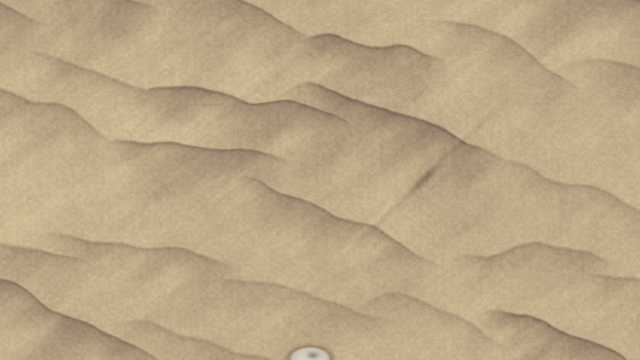
Give the GLSL for this texture, as a WebGL 2 fragment shader.

```glsl
#version 300 es
precision highp float;
// Wind-blown sand: arched ripple crests scattered on a sheared, jittered grid.
// Each crest has a crisp dark rim and a shadow fading downhill; soft noise,
// fine grain, a faint oblique track and a half-buried pebble finish the surface.

uniform vec2 u_resolution;
out vec4 fragColor;

const vec3 SUNLIT = vec3(0.802, 0.722, 0.574);
const vec3 SHADED = vec3(0.515, 0.425, 0.362);
const vec2 CELL = vec2(0.43, 0.25);   // average spacing of the crests
const float SLOPE = 0.25;             // fall of the crests to the right

float hash(vec2 p) {
    return fract(sin(dot(p, vec2(127.1, 311.7))) * 43758.5453);
}

float noise(vec2 p) {
    vec2 i = floor(p), f = fract(p);
    f = f * f * (3.0 - 2.0 * f);
    return mix(mix(hash(i), hash(i + vec2(1.0, 0.0)), f.x),
               mix(hash(i + vec2(0.0, 1.0)), hash(i + 1.0), f.x), f.y);
}

float fbm(vec2 p) {
    float sum = 0.0, amp = 0.5;
    for (int i = 0; i < 4; i++) {
        sum += amp * (noise(p) - 0.5);
        p = mat2(1.6, 1.2, -1.2, 1.6) * p + 7.3;
        amp *= 0.5;
    }
    return sum;
}

float bell(float x, float width) {
    return exp(-x * x / (width * width));
}

// Shadow of one crest; q is relative to its centre, seed sets its shape.
float crestShade(vec2 q, vec2 seed, float streak) {
    float halfLength = mix(0.25, 0.42, hash(seed + 3.1));
    float u = q.x / halfLength;
    float taper = 1.0 - smoothstep(0.45, 1.0, abs(u));
    float arch = mix(0.02, 0.105, hash(seed + 5.7)) * (1.0 - u * u) * (1.0 - 0.6 * u);
    float tilt = (hash(seed + 8.3) - 0.4) * 0.13 * u;
    float wiggle = 0.06 * (noise(vec2(q.x * 8.0, hash(seed) * 40.0)) - 0.5);
    float depth = arch + tilt + wiggle - q.y;

    float strength = taper * mix(0.45, 1.0, hash(seed + 11.9));
    float width = (0.035 + 0.055 * strength) * max(1.0 + 2.2 * streak, 0.3);
    float softness = mix(0.013, 0.004, strength);
    float body = smoothstep(-softness, softness, depth) * exp(-max(depth, 0.0) / width);
    float rim = bell(depth - 0.003, 0.006);
    return strength * (0.66 * body + 0.24 * rim);
}

float rippleShade(vec2 p, float streak) {
    vec2 q = vec2(p.x, p.y + SLOPE * p.x);
    vec2 home = floor(q / CELL);
    float shade = 0.0;
    for (int j = -2; j <= 2; j++) {
        for (int i = -1; i <= 1; i++) {
            vec2 id = home + vec2(i, j);
            vec2 jitter = vec2(hash(id + 17.0), hash(id + 29.0)) - 0.5;
            float stagger = 0.5 * mod(id.y, 2.0) - 0.25;
            vec2 centre = (id + 0.5 + vec2(stagger, 0.0) + 0.5 * jitter) * CELL;
            shade = max(shade, crestShade(q - centre, id, streak));
        }
    }
    return shade;
}

// Faint double furrow with one deeper scuff; along and across are its axes.
float trackShade(vec2 p, vec2 start, vec2 dir) {
    vec2 d = p - start;
    float along = dot(d, dir);
    float across = dot(d, vec2(-dir.y, dir.x)) + 0.008 * fbm(d * 14.0);
    float extent = smoothstep(0.0, 0.15, along) * (1.0 - smoothstep(0.5, 0.72, along));
    float furrow = bell(across, 0.008) - 0.8 * bell(across - 0.017, 0.007)
                 + 0.5 * bell(across + 0.035, 0.008);
    float scuff = bell(across, 0.012) * bell(along - 0.36, 0.045);
    return 0.11 * extent * furrow + 0.48 * scuff;
}

// Pale rounded stone with a small dark dent.
vec3 addPebble(vec3 sand, vec2 p, vec2 centre, vec2 radius) {
    vec2 d = (p - centre) / radius;
    float r = length(d);
    float mask = 1.0 - smoothstep(0.90, 1.06, r);
    float dent = bell(length(d - vec2(0.15, 0.30)), 0.28);
    vec3 stone = vec3(0.86, 0.83, 0.77) * (1.0 - 0.12 * r * r - 0.35 * dent);
    sand *= 1.0 - 0.18 * bell(r - 1.1, 0.18);
    return mix(sand, stone, mask);
}

void main() {
    vec2 p = gl_FragCoord.xy / u_resolution.y;

    // Wind streaks lean down to the left and fray the shadows.
    vec2 wind = vec2(0.8 * p.x + 0.6 * p.y, 0.8 * p.y - 0.6 * p.x);
    float streak = fbm(wind * vec2(6.0, 19.0));
    vec2 warped = p + 0.045 * vec2(fbm(p * 5.0), fbm(p * 5.0 + 31.0));

    float shade = 0.09 + rippleShade(warped, streak);
    shade += 0.24 * fbm(p * 3.0 + 12.0) + 0.17 * streak;
    shade += trackShade(p, vec2(0.92, 0.25), normalize(vec2(0.72, 0.70)));

    // Fine grains, slightly lumpy.
    float grain = noise(p * 118.0) + noise(p * 215.0 + 50.0) - 1.0;
    shade += 0.145 * grain;

    vec3 sand = mix(SUNLIT, SHADED, clamp(shade, -0.08, 1.05));
    fragColor = vec4(addPebble(sand, p, vec2(0.861, 0.003), vec2(0.054, 0.032)), 1.0);
}
```
